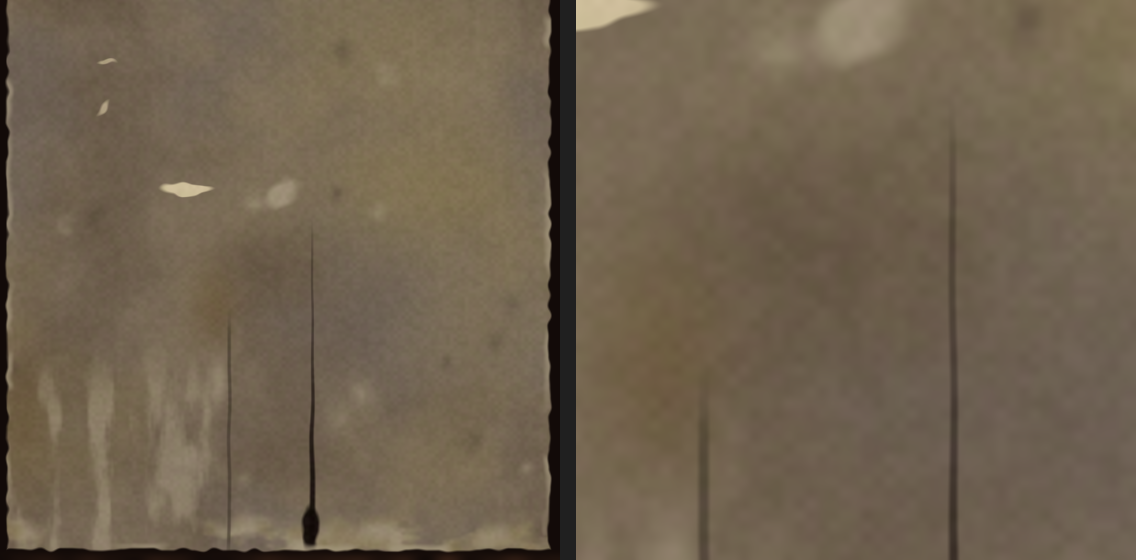
Left, the full canvas; right, a detail of the centre.
A three.js fragment shader for this texture:

```glsl
// Draws a worn, stained grey-brown board with a dark crack, pale chips and ragged dark edges.
varying vec2 vUv;

const vec3 UMBER = vec3(0.375, 0.315, 0.245);
const vec3 TAUPE = vec3(0.445, 0.387, 0.318);
const vec3 SAND = vec3(0.535, 0.475, 0.375);
const vec3 OLIVE = vec3(0.530, 0.470, 0.315);
const vec3 RUST = vec3(0.390, 0.310, 0.190);
const vec3 SLATE = vec3(0.425, 0.380, 0.345);
const vec3 CHALK = vec3(0.660, 0.610, 0.510);
const vec3 IVORY = vec3(0.800, 0.740, 0.600);
const vec3 SHADOW = vec3(0.070, 0.040, 0.030);
const vec3 FLOOR = vec3(0.200, 0.120, 0.080);

float hash(vec2 p) {
  return fract(sin(dot(p, vec2(127.1, 311.7))) * 43758.5453);
}

float noise(vec2 p) {
  vec2 cell = floor(p);
  vec2 f = fract(p);
  f = f * f * (3.0 - 2.0 * f);
  float low = mix(hash(cell), hash(cell + vec2(1.0, 0.0)), f.x);
  float high = mix(hash(cell + vec2(0.0, 1.0)), hash(cell + vec2(1.0, 1.0)), f.x);
  return mix(low, high, f.y);
}

float fbm(vec2 p) {
  float sum = 0.0;
  float weight = 0.53;
  for (int i = 0; i < 4; i++) {
    sum += weight * noise(p);
    p = p * 2.03 + 17.3;
    weight *= 0.5;
  }
  return sum;
}

// Soft elliptical stain, 1 at the centre
float stain(vec2 p, vec2 centre, vec2 size) {
  vec2 d = (p - centre) / size;
  return exp(-dot(d, d));
}

// Firm-edged ellipse, slanted by a shear
float chip(vec2 p, vec2 centre, vec2 size, float slant, float blur) {
  vec2 d = p - centre;
  d.y -= d.x * slant;
  return 1.0 - smoothstep(1.0 - blur, 1.0 + blur, length(d / size));
}

// Vertical hairline fading at both ends
float crack(vec2 p, float x, float bottom, float top, float width) {
  float offset = abs(p.x - x - 0.006 * (noise(vec2(p.y * 14.0, x)) - 0.5));
  float span = smoothstep(bottom - 0.02, bottom + 0.02, p.y) * (1.0 - smoothstep(top - 0.08, top, p.y));
  return span * (1.0 - smoothstep(width * 0.3, width + 0.002, offset));
}

// Mottled ground with broad colour stains
vec3 boardColour(vec2 p) {
  float tone = fbm(p * vec2(6.0, 4.5) + 3.0) - 0.5;
  vec3 colour = mix(TAUPE, SAND, clamp(0.20 + tone * 1.5, 0.0, 1.0));
  colour = mix(colour, UMBER, clamp(-tone * 1.8 - 0.05, 0.0, 0.8));
  colour = mix(colour, SLATE, 0.55 * smoothstep(0.45, 0.7, fbm(p * 5.0 + 41.0)));
  colour = mix(colour, OLIVE, 0.30 * smoothstep(0.45, 0.7, fbm(p * vec2(5.0, 4.0) + 73.0)));
  colour = mix(colour, OLIVE, 0.60 * stain(p, vec2(0.75, 0.65), vec2(0.19, 0.09)));
  colour = mix(colour, OLIVE, 0.40 * stain(p, vec2(0.70, 0.94), vec2(0.18, 0.12)));
  colour = mix(colour, SLATE, 0.60 * stain(p, vec2(0.68, 0.43), vec2(0.16, 0.17)));
  colour = mix(colour, UMBER, 0.60 * stain(p, vec2(0.48, 0.53), vec2(0.11, 0.07)));
  colour = mix(colour, RUST, 0.55 * stain(p, vec2(0.385, 0.45), vec2(0.045, 0.07)));
  colour = mix(colour, RUST, 0.50 * stain(p, vec2(0.04, 0.27), vec2(0.05, 0.15)));
  colour = mix(colour, UMBER, 0.50 * stain(p, vec2(0.12, 1.0), vec2(0.12, 0.04)));
  return colour;
}

// Scattered small pale rubs and dark pits
vec3 addFlecks(vec3 colour, vec2 p) {
  for (int i = 0; i < 16; i++) {
    float id = float(i);
    vec2 centre = vec2(hash(vec2(id, 1.7)), hash(vec2(id, 5.3)));
    vec2 size = mix(vec2(0.008), vec2(0.022, 0.028), hash(vec2(id, 9.1)));
    vec3 tint = mod(id, 2.0) < 0.5 ? CHALK : UMBER * 0.8;
    float ragged = 0.5 + noise(p * 60.0 + id);
    colour = mix(colour, tint, 0.33 * ragged * stain(p, centre, size));
  }
  return colour;
}

void main() {
  vec2 p = vUv;
  vec2 rough = p + 0.008 * (vec2(noise(p * 55.0), noise(p * 55.0 + 31.0)) - 0.5);
  vec3 colour = addFlecks(boardColour(p), p);

  // Pale upright streaks low on the left, and worn patches along the foot
  float streaks = smoothstep(0.50, 0.75, fbm(p * vec2(22.0, 7.0) + 9.0));
  streaks *= smoothstep(0.42, 0.25, p.y) * smoothstep(0.46, 0.34, p.x);
  colour = mix(colour, CHALK, 0.5 * streaks);
  float foot = smoothstep(0.105, 0.055, p.y + 0.025 * noise(p * 30.0));
  foot *= smoothstep(0.40, 0.58, fbm(vec2(p.x * 9.0, p.y * 16.0) + 22.0));
  colour = mix(colour, mix(OLIVE, CHALK, noise(p * 38.0)), 0.75 * foot);

  // Chips, smears and glints
  colour = mix(colour, CHALK, 0.75 * chip(rough, vec2(0.503, 0.655), vec2(0.029, 0.021), 0.35, 0.4));
  colour = mix(colour, CHALK, 0.45 * stain(rough, vec2(0.645, 0.295), vec2(0.020, 0.022)));
  colour = mix(colour, CHALK, 0.55 * stain(rough, vec2(0.390, 0.320), vec2(0.015, 0.040)));
  float taper = 0.013 - 0.08 * max(p.x - 0.325, 0.0);
  colour = mix(colour, IVORY, chip(rough, vec2(0.334, 0.662), vec2(0.046, max(taper, 0.006)), 0.0, 0.18));
  colour = mix(colour, IVORY, 0.7 * chip(rough, vec2(0.193, 0.890), vec2(0.015, 0.004), 0.0, 0.5));
  colour = mix(colour, IVORY, 0.7 * chip(rough, vec2(0.183, 0.806), vec2(0.010, 0.007), 0.8, 0.5));

  // Cracks, widening down into a dark notch
  float depth = smoothstep(0.58, 0.08, p.y);
  colour = mix(colour, SHADOW, (0.25 + 0.65 * depth) * crack(p, 0.558, 0.03, 0.62, 0.0015 + 0.004 * depth * depth));
  colour = mix(colour, UMBER * 0.6, 0.55 * crack(p, 0.410, 0.02, 0.46, 0.003));
  colour = mix(colour, SHADOW, 0.95 * chip(rough, vec2(0.554, 0.058), vec2(0.015, 0.038), 0.0, 0.25));

  // Fine grain
  float grain = noise(p * 150.0) + 0.7 * noise(p * 75.0 + 8.0) - 0.85;
  colour += 0.028 * grain;
  colour += 0.012 * (noise(p * 95.0 + 50.0) - 0.5) * vec3(1.0, -0.6, 1.4);

  // Ragged outline with a lit rim against the dark surround
  float side = min(rough.x - 0.013, 0.981 - rough.x);
  float base = rough.y - 0.018;
  float inside = min(side, base);
  float rim = smoothstep(0.014, 0.003, inside) * smoothstep(0.45, 0.75, noise(p * 18.0 + 4.0));
  colour = mix(colour, CHALK, 0.6 * rim);
  vec3 surround = mix(SHADOW, FLOOR, smoothstep(0.02, 0.0, p.y) * noise(p * 25.0));
  colour = mix(surround, colour, smoothstep(-0.003, 0.003, inside));
  gl_FragColor = vec4(colour, 1.0);
}
```
